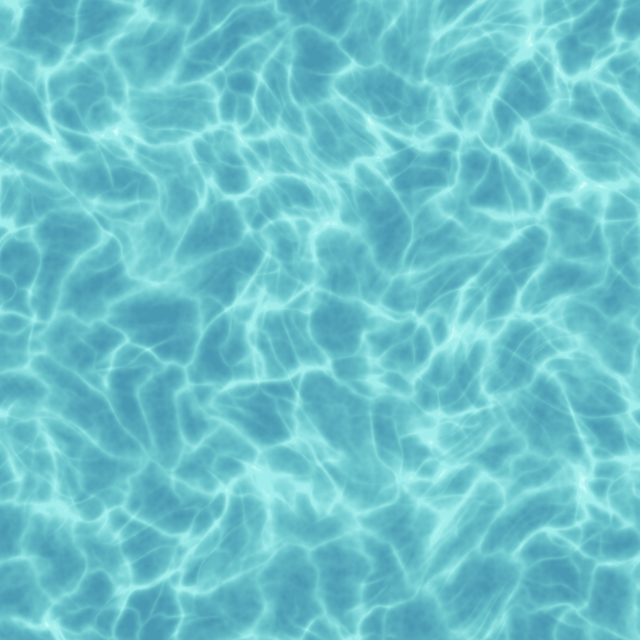
This texture is drawn by a Shadertoy shader. Its source:

```glsl
// Sunlit pool water: a warped web of pale caustic light over mottled turquoise.

const vec3 DEEP_COLOR  = vec3(0.300, 0.625, 0.712);
const vec3 MID_COLOR   = vec3(0.420, 0.780, 0.802);
const vec3 LIGHT_COLOR = vec3(0.620, 0.925, 0.920);
const vec3 GLINT_COLOR = vec3(0.820, 1.000, 0.985);

const float WEB_SCALE     = 10.0;  // large cells across the canvas
const float FINE_SCALE    = 17.0;  // small cells across the canvas
const vec2  STRAND_SCALE  = vec2(9.0, 27.0);
const float BLOTCH_SCALE  = 34.0;
const float GRAIN_SCALE   = 85.0;
const float WARP_AMOUNT   = 0.027;
const float MEAN_LIGHT    = 0.43;
const float CONTRAST      = 1.5;

vec2 hash2(vec2 p) {
    vec3 q = fract(p.xyx * vec3(0.1031, 0.1030, 0.0973));
    q += dot(q, q.yzx + 33.33);
    return fract((q.xx + q.yz) * q.zy);
}

mat2 rotation(float angle) {
    float c = cos(angle), s = sin(angle);
    return mat2(c, s, -s, c);
}

// Distances to the three nearest scattered points.
vec3 cellular(vec2 p) {
    vec2 cell = floor(p), local = fract(p);
    vec3 nearest = vec3(8.0);
    for (int y = -1; y <= 1; y++) {
        for (int x = -1; x <= 1; x++) {
            vec2 offset = vec2(x, y);
            vec2 point = offset + 0.04 + 0.92 * hash2(cell + offset);
            float d = length(point - local);
            if (d < nearest.x) nearest = vec3(d, nearest.xy);
            else if (d < nearest.y) nearest = vec3(nearest.x, d, nearest.y);
            else nearest.z = min(nearest.z, d);
        }
    }
    return nearest;
}

// Bright soft ridge along the cell borders.
float ridge(vec3 cells, float width) {
    float gap = cells.y - cells.x;
    return exp(-(sqrt(gap * gap + 0.0016) - 0.04) / width);
}

// Layered rotating sines that bend straight borders into ripples.
vec2 ripple(vec2 p, float seed) {
    vec2 q = p;
    float frequency = 15.0, amplitude = WARP_AMOUNT;
    for (int i = 0; i < 5; i++) {
        q += amplitude * sin(q.yx * frequency + vec2(seed, seed * 1.7 + 2.0));
        q = rotation(0.9) * q;
        frequency *= 1.8;
        amplitude *= 0.52;
    }
    return rotation(-4.5) * q;
}

// Broad cloudy variation in 0..1.
float haze(vec2 p, float seed) {
    float sum = 0.0, weight = 0.5, frequency = 12.0;
    for (int i = 0; i < 4; i++) {
        p = rotation(1.1) * p + 0.37;
        vec2 wave = sin(p * frequency + seed + 1.2 * sin(p.yx * frequency * 0.6));
        sum += weight * wave.x * wave.y;
        weight *= 0.68;
        frequency *= 1.8;
    }
    return clamp(0.5 + 0.6 * sum, 0.0, 1.0);
}

void mainImage(out vec4 fragColor, in vec2 fragCoord) {
    vec2 uv = fragCoord / iResolution.y;
    vec2 bent = ripple(uv, 1.3);
    vec2 bentFine = ripple(uv + 3.1, 4.6);

    float cloud = haze(bent, 0.8);
    float patches = smoothstep(0.3, 0.7, haze(bentFine, 3.9));

    // Main web, thicker where the cloud is dense, over darker cell interiors
    vec3 webCells = cellular(bent * WEB_SCALE + 20.0);
    float web = ridge(webCells, mix(0.08, 0.22, cloud)) * mix(0.6, 1.0, patches);
    float node = exp(-(webCells.z - webCells.x) / 0.13);
    float interior = smoothstep(0.1, 0.7, webCells.y - webCells.x);

    // Secondary web and stretched wisps between its lines
    vec3 fineCells = cellular(bentFine * FINE_SCALE + 50.0);
    float fine = ridge(fineCells, 0.15) * mix(0.15, 1.0, patches);
    vec2 along = rotation(0.45 + 0.6 * sin(uv.x * 5.0)) * (bent - 0.5);
    float strands = ridge(cellular(along * STRAND_SCALE + 80.0), 0.25);
    strands *= smoothstep(0.3, 0.75, cloud);

    // Mottling of the water body at two sizes
    float blotch = cellular(bentFine * BLOTCH_SCALE + 7.0).x - 0.45;
    float grain = cellular(uv * GRAIN_SCALE + 31.0).x - 0.45;

    float light = 0.14 + 0.17 * cloud + 0.44 * web + 0.24 * fine + 0.18 * strands
                + 0.16 * node - 0.06 * interior + 0.14 * blotch + 0.08 * grain;
    light = MEAN_LIGHT + CONTRAST * (light - MEAN_LIGHT);

    vec3 color = mix(DEEP_COLOR, MID_COLOR, clamp(light / 0.48, -0.1, 1.0));
    color = mix(color, LIGHT_COLOR, clamp((light - 0.48) / 0.52, 0.0, 1.0));
    color = mix(color, GLINT_COLOR, smoothstep(1.1, 1.7, light));
    fragColor = vec4(color, 1.0);
}
```
